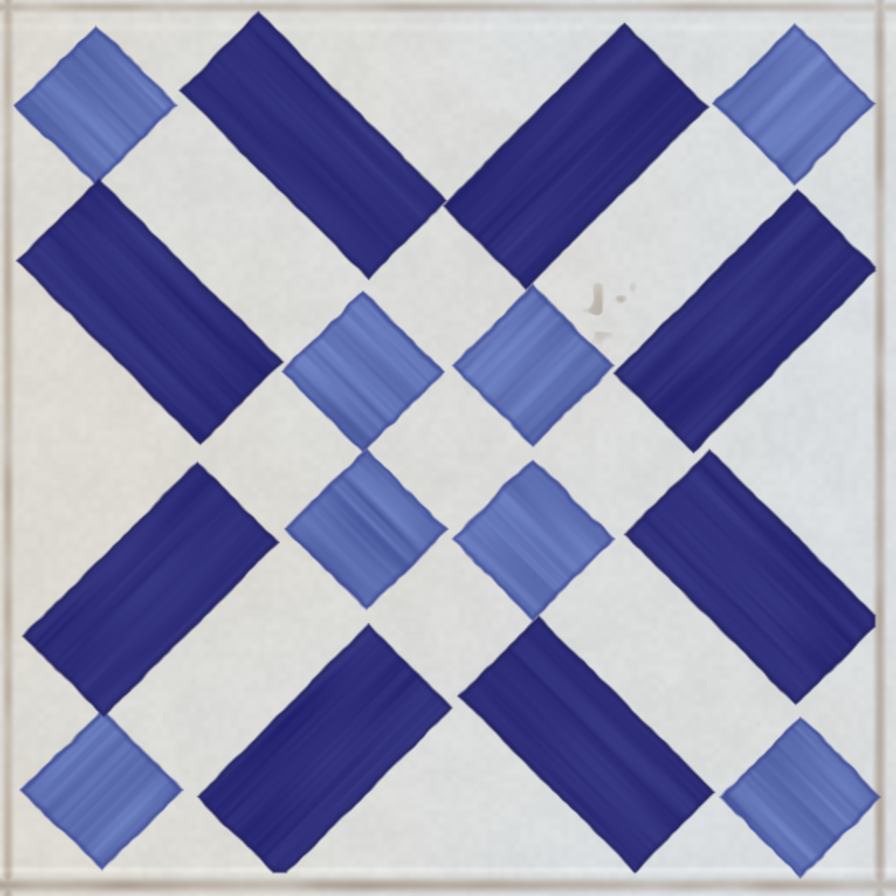
This pattern is drawn by a Shadertoy shader. Its source:

```glsl
const vec3 GLAZE_COOL = vec3(0.855, 0.872, 0.885);
const vec3 GLAZE_WARM = vec3(0.865, 0.855, 0.825);
const vec3 NAVY = vec3(0.18, 0.18, 0.48);
const vec3 NAVY_RIM = vec3(0.13, 0.13, 0.36);
const vec3 SKY = vec3(0.37, 0.44, 0.70);
const vec3 SKY_RIM = vec3(0.23, 0.28, 0.57);
const vec3 CLAY = vec3(0.67, 0.62, 0.57);
const vec2 CENTRE = vec2(0.5, 0.4974);
const vec2 BAR_PLACE = vec2(0.147, 0.334);
const float INNER_PLACE = 0.0938;
const float OUTER_PLACE = 0.390;
const float DIAMOND_HALF = 0.0640;
const float EDGE_SOFT = 0.0022;
const float EDGE_WOBBLE = 0.0035;

// Hand-laid irregularity per quadrant, in thousandths of the canvas
const vec4 BAR_DRIFT[4] = vec4[4](vec4(9, -3, 2, -8), vec4(8, 6, 6, 5),
                                  vec4(-3, 6, 1, 8), vec4(-5, -6, -2, -3));
const vec4 DIAMOND_DRIFT[4] = vec4[4](vec4(3, 6, 4, 11), vec4(1, -5, 3, 3),
                                      vec4(-1, -6, -3, -5), vec4(1, 1, -3, -3));
const vec4 BAR_HALF[4] = vec4[4](vec4(136, 66, 138, 64), vec4(139, 63, 135, 67),
                                 vec4(149, 62, 145, 65), vec4(144, 66, 145, 63));

float hash(vec2 p) {
    vec3 q = fract(p.xyx * 0.1031);
    q += dot(q, q.yzx + 33.33);
    return fract((q.x + q.y) * q.z);
}

float noise(vec2 p) {
    vec2 i = floor(p), f = fract(p);
    f = f * f * (3.0 - 2.0 * f);
    return mix(mix(hash(i), hash(i + vec2(1, 0)), f.x),
               mix(hash(i + vec2(0, 1)), hash(i + vec2(1, 1)), f.x), f.y);
}

float boxDistance(vec2 p, vec2 halfSize) {
    vec2 d = abs(p) - halfSize;
    return length(max(d, 0.0)) + min(max(d.x, d.y), 0.0);
}

// Soft line of a given half width
float band(float x, float at, float width) {
    return 1.0 - smoothstep(0.0, width, abs(x - at));
}

vec3 glaze(vec2 p) {
    float warmth = 0.85 - 0.8 * p.x + 0.5 * (noise(p * 5.0 + 40.0) - 0.5);
    vec3 c = mix(GLAZE_COOL, GLAZE_WARM, clamp(warmth, 0.0, 1.0));
    c += 0.022 * (noise(p * 130.0) - 0.5) + 0.02 * (noise(p * 28.0) - 0.5);
    float stain = smoothstep(0.62, 0.85, noise(p * 75.0 + 9.0));
    stain *= 1.0 - smoothstep(0.01, 0.055, length(p - vec2(0.68, 0.655)));
    return mix(c, CLAY, 0.65 * stain);
}

// Worn clay border around the glazed face
vec3 border(vec3 c, vec2 p) {
    float wear = 0.45 + 0.55 * noise(p * vec2(22.0) + 5.0);
    float rim = band(p.x, 0.009, 0.009) * 0.8;
    rim = max(rim, band(p.x, 0.982, 0.010));
    rim = max(rim, band(p.y, 0.012, 0.012));
    rim = max(rim, band(p.y, 0.992, 0.009) * 0.75);
    c = mix(c, CLAY, rim * wear);
    float shine = band(p.y, 0.029, 0.006) + 0.5 * band(p.y, 0.970, 0.008);
    return c + 0.04 * shine;
}

// Brushed paint laid over the glaze, darker where it pools at the rim
vec3 paint(vec3 under, float d, vec2 grain, vec3 body, vec3 rim, float contrast, float soft) {
    float streak = 0.6 * noise(grain * vec2(5.0, 95.0)) + 0.4 * noise(grain * vec2(9.0, 230.0));
    float tone = 0.5 * (noise(grain * vec2(9.0, 17.0)) - 0.5) + streak - 0.5;
    vec3 c = body + contrast * tone * vec3(0.9, 1.0, 0.9);
    c = mix(c, rim, 0.75 * smoothstep(-0.008, 0.0, d));
    return mix(under, c, 1.0 - smoothstep(-soft, soft, d));
}

void mainImage(out vec4 fragColor, in vec2 fragCoord) {
    vec2 p = fragCoord / iResolution.xy;
    float soft = max(EDGE_SOFT, 0.75 / min(iResolution.x, iResolution.y));
    vec3 col = border(glaze(p), p);
    float wobble = EDGE_WOBBLE * (0.6 * noise(p * 35.0) + 0.4 * noise(p * 100.0) - 0.5);
    float trim = max(p.x - 0.977, 0.026 - p.y);

    for (int i = 0; i < 4; i++) {
        vec2 side = vec2((i & 1) * 2 - 1, (i & 2) - 1);
        // Axes pointing outward along the quadrant diagonal and across it
        vec2 along = side * 0.70711, across = vec2(along.x, -along.y);
        for (int k = 0; k < 2; k++) {
            bool first = k == 0;
            vec2 seed = vec2(i, k) * 7.3 + 20.0;

            // Diamonds: inner checker and outer corner
            vec2 drift = (first ? DIAMOND_DRIFT[i].xy : DIAMOND_DRIFT[i].zw) * 0.001;
            vec2 q = p - CENTRE - side * (first ? INNER_PLACE : OUTER_PLACE) - drift;
            q = vec2(dot(q, along), dot(q, across));
            float d = boxDistance(q, vec2(DIAMOND_HALF)) + wobble * 1.5;
            vec2 grain = (i == 0 && first) ? q.yx : q;
            col = paint(col, d, grain + seed, SKY, SKY_RIM, 0.17, soft);

            // Radial bars: one on each side of the diagonal
            drift = (first ? BAR_DRIFT[i].xy : BAR_DRIFT[i].zw) * 0.001;
            q = p - CENTRE - side * (first ? BAR_PLACE : BAR_PLACE.yx) - drift;
            q = vec2(dot(q, along), dot(q, across));
            vec2 halfSize = (first ? BAR_HALF[i].xy : BAR_HALF[i].zw) * 0.001;
            d = max(boxDistance(q, halfSize) + wobble, trim);
            col = paint(col, d, q + seed + 3.0, NAVY, NAVY_RIM, 0.085, soft);
        }
    }
    fragColor = vec4(clamp(col, 0.0, 1.0), 1.0);
}
```
